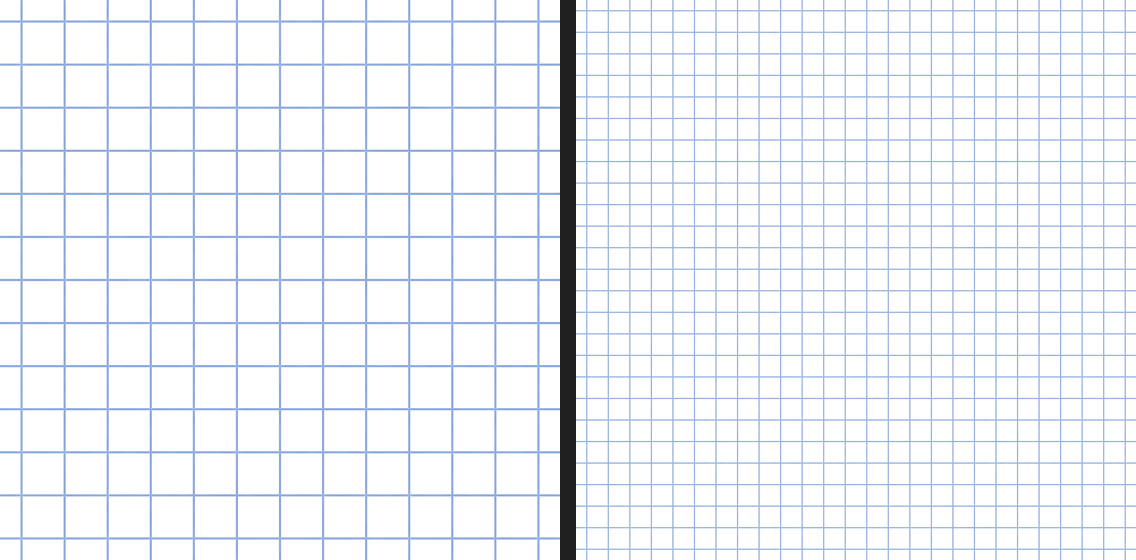
Left: one tile. Right: repeated 2 by 2.
This pattern is drawn by a Shadertoy shader. Its source:

```glsl
// Squared paper: thin, soft blue ruled lines on white, thirteen cells each way.

const float CELLS = 13.0;
const float LINE_WIDTH = 0.0036;   // fraction of the canvas
const float INK_SOFTNESS = 0.0006; // bleed at each side of a line
const vec3 PAPER = vec3(1.0);
const vec3 INK = vec3(0.515, 0.64, 0.855);
const vec3 CROSSING_INK = vec3(0.58, 0.70, 0.88);

// Sine-free hash to the range 0..1
float hash(vec2 p) {
    vec3 q = fract(p.xyx * 0.1031);
    q += dot(q, q.yzx + 33.33);
    return fract((q.x + q.y) * q.z);
}

// Value noise whose lattice wraps after a whole period
float wrappedNoise(vec2 p, float period) {
    vec2 cell = floor(p);
    vec2 f = fract(p);
    vec2 lo = mod(cell, period);
    vec2 hi = mod(cell + 1.0, period);
    vec2 s = f * f * (3.0 - 2.0 * f);
    float bottom = mix(hash(lo), hash(vec2(hi.x, lo.y)), s.x);
    float top = mix(hash(vec2(lo.x, hi.y)), hash(hi), s.x);
    return mix(bottom, top, s.y);
}

// Coverage of the vertical and horizontal rules that run through cell centres
vec2 ruleCoverage(vec2 uv, float cells, float width, vec2 edge) {
    vec2 dist = abs(fract(uv * cells) - 0.5) / cells;
    return 1.0 - smoothstep(0.5 * width - edge, 0.5 * width + edge, dist);
}

void mainImage(out vec4 fragColor, in vec2 fragCoord) {
    vec2 uv = fragCoord / iResolution.xy;
    vec2 edge = max(vec2(INK_SOFTNESS), 0.8 / iResolution.xy);

    // Ruled lines
    vec2 rules = ruleCoverage(uv, CELLS, LINE_WIDTH, edge);
    float coverage = max(rules.x, rules.y);

    // Slightly lighter ink at crossings and faint drift in its strength
    float drift = wrappedNoise(uv * CELLS * 4.0, CELLS * 4.0) - 0.5;
    vec3 ink = mix(INK, CROSSING_INK, rules.x * rules.y) + 0.035 * drift;

    fragColor = vec4(mix(PAPER, ink, coverage), 1.0);
}
```
